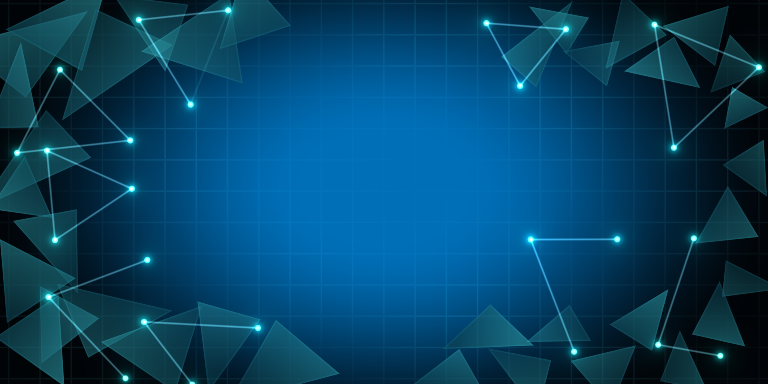
Give the GLSL for this background, as a WebGL 2 fragment shader.

```glsl
#version 300 es
precision highp float;

uniform vec2 u_resolution;
out vec4 fragColor;

const float THIRD_TURN = 2.0943951;
const vec3 EDGE_BLACK = vec3(0.004, 0.015, 0.028);
const vec3 CENTER_BLUE = vec3(0.0, 0.435, 0.72);
const vec3 GLASS_DARK = vec3(0.05, 0.27, 0.33);
const vec3 GLASS_LIGHT = vec3(0.16, 0.57, 0.62);
const vec3 LINK_COLOR = vec3(0.42, 0.72, 0.78);
const vec3 GLOW_COLOR = vec3(0.02, 0.62, 0.60);
const vec3 CORE_COLOR = vec3(0.62, 1.0, 0.95);

float hash(float n) {
    return fract(sin(n * 127.1) * 4375.85);
}

vec2 direction(float angle) {
    return vec2(cos(angle), sin(angle));
}

float segmentDistance(vec2 p, vec2 a, vec2 b) {
    vec2 ab = b - a;
    float t = clamp(dot(p - a, ab) / dot(ab, ab), 0.0, 1.0);
    return length(p - a - ab * t);
}

// Irregular triangle bounded by three half planes
float shardDistance(vec2 q, float inradius, float seed) {
    float turn = 6.2831853 * hash(seed);
    float d = -1.0;
    for (int i = 0; i < 3; i++) {
        float k = float(i);
        float bend = 0.6 * (hash(seed + 3.7 * k + 1.3) - 0.5);
        d = max(d, dot(q, direction(turn + k * THIRD_TURN + bend)));
    }
    return d - inradius;
}

// Glass shards zigzagging along a line
vec3 shardBand(vec3 color, vec2 p, vec2 start, vec2 end, int count,
               float size, float zigzag, float seed, float px) {
    vec2 side = normalize(vec2(start.y - end.y, end.x - start.x));
    for (int i = 0; i < count; i++) {
        float k = float(i);
        float id = seed + k * 11.3;
        float swing = zigzag * (mod(k, 2.0) * 2.0 - 1.0);
        vec2 q = p - mix(start, end, k / float(count - 1)) - side * swing;
        float radius = size * mix(0.75, 1.15, hash(id + 5.1));
        float d = shardDistance(q, radius, id);
        float fill = 1.0 - smoothstep(-0.5 * px, 0.5 * px, d);
        float rim = fill * smoothstep(-0.003 - px, 0.0, d);
        float sheen = 0.5 + 0.3 * dot(q, direction(id)) / radius;
        vec3 glass = mix(GLASS_DARK, GLASS_LIGHT, clamp(sheen, 0.0, 1.0));
        float opacity = mix(0.35, 0.62, hash(id + 8.9));
        color = mix(color, glass, fill * opacity);
        color += GLASS_LIGHT * rim * 0.12;
    }
    return color;
}

// Three glowing nodes on an ellipse, joined by thin links
vec3 constellation(vec2 p, vec2 center, vec2 radius, float turn,
                   float closing, float px) {
    vec3 light = vec3(0.0);
    for (int i = 0; i < 3; i++) {
        float angle = turn - float(i) * THIRD_TURN;
        vec2 node = center + radius * direction(angle);
        vec2 next = center + radius * direction(angle - THIRD_TURN);
        float line = 1.0 - smoothstep(0.0, 0.0018 + px, segmentDistance(p, node, next));
        float d = length(p - node);
        light += LINK_COLOR * line * 0.5 * (i == 1 ? closing : 1.0);
        light += GLOW_COLOR * (0.6 * exp(-d * d * 5500.0) + 0.25 * exp(-d * 45.0));
        light += CORE_COLOR * (1.0 - smoothstep(0.004, 0.007 + px, d));
    }
    return light;
}

// Faint mesh whose brightness drifts with layered sines
float gridLines(vec2 p, float px) {
    const float CELL = 0.0814;
    vec2 cell = abs(fract(p / CELL - vec2(0.28, 0.17) + 0.5) - 0.5) * CELL;
    vec2 line = 1.0 - smoothstep(vec2(0.0), vec2(0.001 + px), cell);
    float drift = 0.6 + 0.25 * sin(p.x * 5.0 + p.y * 9.0) + 0.15 * sin(p.x * 13.0 - p.y * 7.0);
    return max(line.x, line.y) * drift;
}

void main() {
    float px = 1.0 / u_resolution.y;
    vec2 p = gl_FragCoord.xy * px;
    p.x *= 2.0 * u_resolution.y / u_resolution.x;

    // Blue oval fading to black corners
    float d = length((p - vec2(1.0, 0.51)) / vec2(1.0, 0.68));
    float glow = 1.0 - smoothstep(0.2, 1.05, d);
    vec3 color = mix(EDGE_BLACK, CENTER_BLUE, glow);
    float outer = smoothstep(0.1, 0.6, d);
    color += vec3(0.05, 0.12, 0.13) * gridLines(p, px) * mix(0.15, 0.65, outer);

    // Shards around the border
    color = shardBand(color, p, vec2(0.05, 0.88), vec2(0.66, 0.93), 6, 0.070, 0.03, 2.0, px);
    color = shardBand(color, p, vec2(0.08, 0.72), vec2(0.12, 0.16), 6, 0.062, 0.04, 19.0, px);
    color = shardBand(color, p, vec2(0.10, 0.15), vec2(0.74, 0.09), 5, 0.062, 0.03, 37.0, px);
    color = shardBand(color, p, vec2(1.38, 0.89), vec2(1.92, 0.87), 7, 0.047, 0.04, 53.0, px);
    color = shardBand(color, p, vec2(1.95, 0.72), vec2(1.90, 0.27), 4, 0.042, 0.02, 71.0, px);
    color = shardBand(color, p, vec2(1.18, 0.08), vec2(1.87, 0.10), 8, 0.048, 0.06, 89.0, px);

    // Linked nodes on the left, then on the right
    vec3 light = constellation(p, vec2(0.484, 0.883), vec2(0.135, 0.156), 2.71, 0.2, px);
    light += constellation(p, vec2(0.180, 0.685), vec2(0.172, 0.135), 1.71, 1.0, px);
    light += constellation(p, vec2(0.203, 0.497), vec2(0.141, 0.135), 2.18, 1.0, px);
    light += constellation(p, vec2(0.279, 0.188), vec2(0.156, 0.182), 2.93, 0.0, px);
    light += constellation(p, vec2(0.516, 0.102), vec2(0.172, 0.104), 2.53, 0.0, px);
    light += constellation(p, vec2(1.365, 0.880), vec2(0.120, 0.104), 2.53, 1.0, px);
    light += constellation(p, vec2(1.812, 0.792), vec2(0.167, 0.188), 2.27, 1.0, px);
    light += constellation(p, vec2(1.495, 0.279), vec2(0.130, 0.195), 2.62, 0.0, px);
    light += constellation(p, vec2(1.799, 0.185), vec2(0.094, 0.195), 3.58, 0.0, px);

    fragColor = vec4(min(color + light, 1.0), 1.0);
}
```
